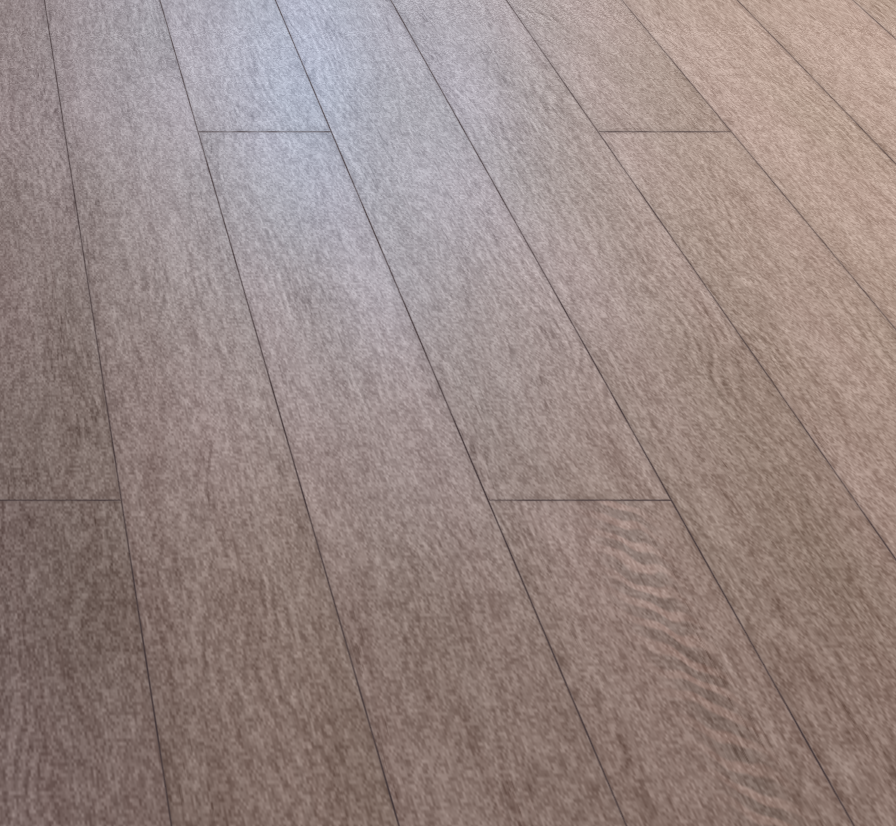
A Shadertoy shader for this texture:

```glsl
// Oak plank floor receding in perspective, with cool window glare at the top.

float hash(vec2 p) {
    vec3 q = fract(p.xyx * vec3(0.1031, 0.1030, 0.0973));
    q += dot(q, q.yzx + 33.33);
    return fract((q.x + q.y) * q.z);
}

float noise(vec2 p) {
    vec2 i = floor(p), f = fract(p);
    f *= f * (3.0 - 2.0 * f);
    return mix(mix(hash(i), hash(i + vec2(1, 0)), f.x),
               mix(hash(i + vec2(0, 1)), hash(i + vec2(1, 1)), f.x), f.y);
}

// Coverage of a line, all lengths in canvas heights
float lineMask(float dist, float halfWidth) {
    float aa = 1.0 / iResolution.y;
    return 1.0 - smoothstep(halfWidth - aa, halfWidth + aa, dist);
}

// Room light on the wood: x runs 0 to 1 rightward, t runs 0 to 1 downward
vec3 litWood(float x, float t) {
    vec3 wood = mix(vec3(0.645, 0.57, 0.545), vec3(0.495, 0.42, 0.395), smoothstep(0.0, 1.0, t));
    wood += vec3(0.085, 0.065, 0.035) * x * (1.0 - 0.6 * t);
    wood -= vec3(0.11, 0.095, 0.08) * (1.0 - smoothstep(0.0, 0.35, x)) * (1.0 - 0.6 * t);
    vec2 g = vec2((x - 0.34 - 0.22 * t) / 0.25, t / 0.45);
    float glare = exp(-dot(g, g)) * (0.8 + 0.3 * noise(vec2(x * 9.0, t * 8.0)));
    return mix(wood, vec3(0.71, 0.735, 0.81), min(glare, 1.0));
}

void mainImage(out vec4 fragColor, in vec2 fragCoord) {
    vec2 uv = fragCoord / iResolution.xy;
    float t = 1.0 - uv.y;

    // Floor plane: u counts planks across, v runs along them
    float depth = t + 1.031;
    float plankWidth = 0.1356 * depth;
    float u = (fragCoord.x / iResolution.y - 0.0537 - 0.154 * t) / plankWidth;
    float v = 1.0 / depth;

    // End joints step by a third of a board from plank to plank
    float plank = floor(u);
    float along = (v - 0.611) / 0.687 - mod(2.0 - plank, 3.0) / 3.0;
    vec2 board = vec2(plank, floor(along));
    float tone = hash(board + 17.0);
    vec2 shift = 40.0 * vec2(tone, hash(board + 71.0));

    vec3 color = litWood(uv.x, t);
    color *= 0.98 + 0.05 * tone;

    // Broad faint stains
    float stain = noise(vec2(u * 2.5, v * 14.0) + shift) - 0.5;
    color += stain * vec3(0.045, 0.035, 0.045);

    // Wavering long grain
    float warp = noise(vec2(u * 4.0, v * 20.0) + shift);
    float grain = noise(vec2(u * 20.0 + warp * 5.0, v * 30.0) + shift) - 0.5;
    color += grain * vec3(0.04, 0.045, 0.045);

    // Short pores and a fine, nearly round speckle
    float pores = noise(vec2(u * 50.0 + warp * 6.0, v * 240.0) + shift) - 0.5;
    float speckle = noise(vec2(u * 95.0, v * 900.0) + shift) - 0.5;
    color += pores * 0.08 + speckle * vec3(0.125, 0.13, 0.13);

    // Patches of thin curling growth lines, pale on one side and dark on the other
    float patches = smoothstep(0.4, 0.8, noise(vec2(u * 3.0, v * 13.0) + shift.yx));
    float growth = sin(u * 100.0 + 26.0 * noise(vec2(u * 3.0, v * 26.0) + shift));
    float broken = noise(vec2(u * 30.0, v * 160.0) + shift);
    color += 0.045 * patches * growth * broken;

    // Thin dark pores cluster in streaks
    float streak = smoothstep(0.45, 0.85, noise(vec2(u * 9.0, v * 18.0) + shift));
    float fibre = noise(vec2(u * 60.0 + warp * 8.0, v * 150.0) + shift.yx);
    color -= 0.06 * streak * smoothstep(0.6, 0.9, fibre);

    // One board carries pale rungs of cathedral figure
    if (board == vec2(2, -1)) {
        float across = u - plank - 0.64 + 0.12 * (warp - 0.5);
        float rungs = sin(v * 700.0 + across * 24.0 + 4.0 * noise(vec2(u * 12.0, v * 90.0)));
        float band = exp(-across * across / 0.016);
        color += band * vec3(0.10, 0.075, 0.07) * (smoothstep(-0.3, 0.8, rungs) - 0.45);
    }

    // Seams between planks: thinner with distance, fainter to the right
    float seam = round(u);
    float slope = 0.154 + 0.1356 * seam;
    float seamDist = abs(u - seam) * plankWidth / sqrt(1.0 + slope * slope);
    float halfWidth = mix(0.0004, 0.0010, t);
    float seamInk = lineMask(seamDist, halfWidth) * mix(0.95, 0.65, smoothstep(3.0, 5.0, seam));
    seamInk *= 0.65 + 0.45 * noise(vec2(seam * 7.0, v * 90.0));

    // Butt joints at the board ends, broken and lighter
    float jointDist = abs(along - round(along)) * 0.687 * depth * depth;
    float jointInk = lineMask(jointDist, halfWidth) * (0.4 + 0.5 * noise(vec2(u * 9.0, plank)));

    // Soft grime beside the gaps, then the gaps themselves
    color *= 1.0 - 0.08 * exp(-min(seamDist, jointDist) / 0.003);
    color = mix(color, vec3(0.26, 0.215, 0.22), clamp(max(seamInk, jointInk), 0.0, 1.0));

    fragColor = vec4(clamp(color, 0.0, 1.0), 1.0);
}
```
